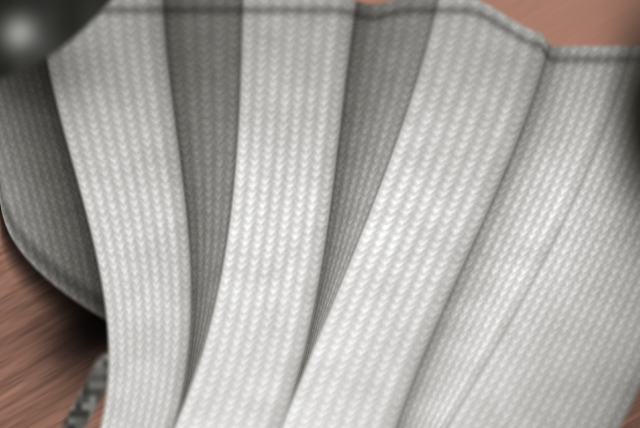
This texture is drawn by a Shadertoy shader. Its source:

```glsl
const float TAU = 6.2831853;

float hash(vec2 p) {
    return fract(sin(dot(p, vec2(127.1, 311.7))) * 43758.5453);
}

float noise(vec2 p) {
    vec2 i = floor(p), f = fract(p);
    f = f * f * (3.0 - 2.0 * f);
    return mix(mix(hash(i), hash(i + vec2(1, 0)), f.x),
               mix(hash(i + vec2(0, 1)), hash(i + vec2(1, 1)), f.x), f.y);
}

// Soft elliptical spot
float spot(vec2 p, vec2 center, vec2 radius) {
    vec2 d = (p - center) / radius;
    return exp(-dot(d, d));
}

float segment(vec2 p, vec2 a, vec2 b) {
    vec2 d = b - a;
    return length(p - a - d * clamp(dot(p - a, d) / dot(d, d), 0.0, 1.0));
}

// Cubic fold line through four evenly spaced depths
float foldLine(float t, float a, float b, float c, float d) {
    float s = 3.0 * t;
    return -a * (s - 1.0) * (s - 2.0) * (s - 3.0) / 6.0
         + b * s * (s - 2.0) * (s - 3.0) * 0.5
         - c * s * (s - 1.0) * (s - 3.0) * 0.5
         + d * s * (s - 1.0) * (s - 2.0) / 6.0;
}

// Rounded wales crossed by V-shaped stitches
float knit(float wale, float row) {
    float across = fract(wale) - 0.5;
    float id = floor(wale);
    float v = row + abs(across) * 1.2 + 0.5 * mod(id, 2.0);
    float rib = cos(TAU * across);
    float stitch = cos(TAU * v) * (0.65 + 0.35 * rib);
    float variation = hash(vec2(id, floor(v))) - 0.5;
    return 0.55 * rib + 0.42 * stitch + 0.25 * variation * (1.0 + rib);
}

vec3 woolTone(float light) {
    return pow(vec3(max(light, 0.02)), vec3(0.98, 1.0, 1.05));
}

// Lays one knitted panel over everything to the right of its left fold
vec3 layPanel(vec3 below, vec2 p, float left, float right, float wales,
              vec2 light, float crease) {
    float u = (p.x - left) / max(right - left, 0.03);
    float focus = mix(0.45, 1.0, spot(p, vec2(0.85, 0.48), vec2(1.2, 0.36)));
    float lit = mix(light.x, light.y, clamp(u, 0.0, 1.0));
    lit *= mix(0.80, 1.04, smoothstep(0.0, 0.55, p.y));
    lit *= 1.0 - crease * exp(-max(p.x - left, 0.0) / 0.025);
    lit *= 1.0 - 0.2 * smoothstep(0.82, 1.02, u);
    lit *= 1.0 + 0.13 * focus * knit(u * wales, p.y * 53.0 + u * 1.5);
    lit *= 0.97 + 0.06 * noise(p * 22.0);
    lit += 0.05 * focus * (noise(p * 210.0) - 0.5);
    float softness = mix(0.012, 0.004, focus);
    return mix(below, woolTone(lit), smoothstep(-softness, softness, p.x - left));
}

vec3 wood(vec2 p) {
    vec2 along = vec2(0.87 * p.x - 0.5 * p.y, 0.5 * p.x + 0.87 * p.y);
    float grain = noise(along * vec2(9.0, 95.0)) * 0.6
                + noise(along * vec2(24.0, 210.0)) * 0.4;
    vec3 color = vec3(0.57, 0.42, 0.36) * (0.78 + 0.40 * grain);
    float blurredTop = 1.0 - smoothstep(0.1, 0.3, p.y);
    color = mix(color, vec3(0.68, 0.50, 0.43), 0.85 * blurredTop);
    return color * (1.0 - 0.85 * spot(p, vec2(0.22, 0.78), vec2(0.13, 0.12)));
}

void mainImage(out vec4 fragColor, in vec2 fragCoord) {
    vec2 p = fragCoord / iResolution.y;
    p.y = 1.0 - p.y;
    float t = p.y;

    // Fold lines, left to right
    float f0 = foldLine(t, -0.14, -0.04, 0.04, 0.10);
    float f1 = foldLine(t, 0.090, 0.156, 0.238, 0.234);
    float f2 = foldLine(t, 0.381, 0.416, 0.447, 0.406);
    float f3 = foldLine(t, 0.568, 0.555, 0.512, 0.406);
    float f4 = foldLine(t, 0.834, 0.791, 0.744, 0.660);
    float f5 = foldLine(t, 1.025, 0.926, 0.795, 0.656);
    float f6 = foldLine(t, 1.305, 1.207, 1.061, 0.926);
    float f7 = foldLine(t, 1.504, 1.402, 1.242, 1.045);
    float f8 = foldLine(t, 1.950, 1.750, 1.600, 1.449);

    // Table, contact shadow and loose hem
    vec3 table = wood(p);
    float hem = 0.46 + 0.58 * sqrt(max(p.x, 0.0));
    vec3 color = table * mix(0.25, 1.0, smoothstep(0.0, 0.10, t - hem));
    float scrap = segment(p, vec2(0.16, 1.02), vec2(0.25, 0.85));
    color = mix(color, woolTone(0.2 + 0.3 * noise(p * 60.0)),
                1.0 - smoothstep(0.015, 0.035, scrap));

    // Shaded panel at the far left
    vec3 side = layPanel(color, p, f0, f1, 10.0, vec2(0.58, 0.27), 0.0);
    side *= 1.0 - 0.3 * smoothstep(0.035, 0.0, abs(t - hem + 0.035));
    color = mix(side, color, smoothstep(-0.008, 0.008, t - hem));

    // Alternating raised pleats and recesses
    color = layPanel(color, p, f1, f2, 9.0, vec2(0.79, 0.76), 0.05);
    color = layPanel(color, p, f2, f3, 5.0, vec2(0.50, 0.54), 0.35);
    color = layPanel(color, p, f3, f4, 8.0, vec2(0.84, 0.81), 0.0);
    color = layPanel(color, p, f4, f5, 6.0, vec2(0.53, 0.67), 0.35);
    color = layPanel(color, p, f5, f6, 8.0, vec2(0.85, 0.78), 0.0);
    color = layPanel(color, p, f6, f7, 8.0, vec2(0.74, 0.84), 0.38);
    color = layPanel(color, p, f7, f8, 15.0, vec2(0.80, 0.58), 0.0);
    color = mix(color, table * 0.8, smoothstep(-0.01, 0.01, p.x - f8));

    // Rolled upper border and the table behind it
    float border = 0.085 * smoothstep(1.08, 1.28, p.x)
                 + 0.03 * smoothstep(1.26, 1.29, p.x)
                 + 0.018 * spot(p, vec2(0.87, 0.0), vec2(0.05, 0.2)) - 0.008;
    color *= 1.0 - 0.28 * spot(vec2(t - border, 0.0), vec2(0.032, 0.0), vec2(0.012));
    color = mix(table, color, smoothstep(-0.008, 0.008, t - border));

    // Dark mass at the upper right
    float gloom = spot(p, vec2(1.53, 0.27), vec2(0.09, 0.24));
    color = mix(color, vec3(0.12, 0.11, 0.09), min(1.15 * gloom, 0.95));

    // Glossy object at the upper left
    float rim = p.x / 0.26 + t / 0.185 + 0.6 * p.x * (p.x - 0.26) / 0.06;
    vec3 gloss = vec3(0.13, 0.13, 0.12) + 0.10 * noise(p * 18.0);
    gloss += 0.42 * spot(p, vec2(0.045, 0.08), vec2(0.045, 0.045));
    color *= 1.0 - 0.35 * spot(p, vec2(0.06, 0.16), vec2(0.14, 0.09));
    color = mix(gloss, color, smoothstep(0.90, 1.08, rim));

    fragColor = vec4(clamp(color, 0.0, 1.0), 1.0);
}
```
